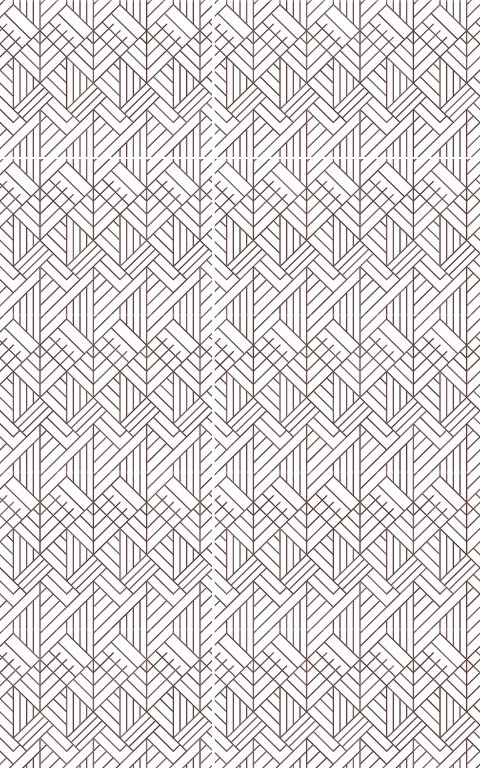
This pattern is drawn by a WebGL 1 fragment shader. Its source:

```glsl
precision highp float;
// Line-art tiling of hatched bars, chevrons and hexagons on white paper.
// Every part is a fan of straight strokes, wrapped on a 4 x 12 unit cell;
// strokes vary slightly in strength, and pale seams interrupt the lines.
uniform vec2 u_resolution;

const vec2 CELL = vec2(4.0, 12.0);        // repeat size in grid units
const vec2 REPEATS = vec2(9.0, 4.886);    // repeats across and down
const vec2 OFFSET = vec2(-1.0, -24.35);   // grid shift from the top left
const float LINE_WIDTH = 0.096;           // in grid units
const vec3 PAPER = vec3(0.992);
const vec3 INK = vec3(0.29, 0.20, 0.18);
const vec3 ROSY_INK = vec3(0.42, 0.23, 0.29);
const float FADE = 0.22;                  // strength lost by a weak stroke
const float SEAM_X = 15.0;
const float SEAM_Y = -0.29;
const float SEAM_WIDTH = 0.20;
const float MAIN_SEAM_ROW = -1.0;

float ink = 0.0;   // strongest stroke coverage so far
float pixel;       // one pixel in grid units

float hash(vec2 p) {
  vec3 q = fract(vec3(p.xyx) * 0.1031);
  q += dot(q, q.yzx + 33.33);
  return fract((q.x + q.y) * q.z);
}

// One stroke from a to b, repeated in every cell
void stroke(vec2 p, vec2 a, vec2 b) {
  vec2 middle = 0.5 * (a + b);
  vec2 halfSpan = 0.5 * (b - a);
  vec2 q = p - middle;
  vec2 id = floor(q / CELL + 0.5);
  q -= id * CELL;
  float t = clamp(dot(q, halfSpan) / dot(halfSpan, halfSpan), -1.0, 1.0);
  float d = length(q - t * halfSpan) - 0.5 * LINE_WIDTH;
  float cover = 1.0 - smoothstep(-0.6 * pixel, 0.6 * pixel, d);
  float strength = 1.0 - FADE * hash(id * 7.0 + floor(middle * 6.0) + 50.0);
  ink = max(ink, cover * strength);
}

// A fan of strokes whose two ends advance by stepA and stepB
void hatch(vec2 p, float count, vec2 a, vec2 stepA, vec2 b, vec2 stepB) {
  for (int i = 0; i < 4; i++) {
    float k = float(i);
    if (k < count) stroke(p, a + k * stepA, b + k * stepB);
  }
}

void drawUpperBars(vec2 p) {
  vec2 across = vec2(-2.0, 2.0);
  hatch(p, 4.0, vec2(0.0), across / 3.0, vec2(2.0), across / 3.0);
  hatch(p, 3.0, vec2(4.0, 0.0), across, vec2(2.0), across);
}

void drawChevrons(vec2 p) {
  vec2 down = vec2(0.0, 1.0);
  hatch(p, 4.0, vec2(2.0, 3.0), down, vec2(1.5, 2.5), vec2(-0.5, 0.5));
  hatch(p, 4.0, vec2(2.0, 3.0), down, vec2(3.5, 1.5), vec2(0.5));
  stroke(p, vec2(2.0), vec2(2.5));
  stroke(p, vec2(2.0, -4.0), vec2(2.0, 6.0));
}

void drawSplitDiamonds(vec2 p) {
  hatch(p, 4.0, vec2(0.0, 5.0), vec2(0.0, 1.0),
        vec2(-0.5, 4.5), vec2(-0.5, 0.5));
  hatch(p, 4.0, vec2(0.0, 4.0), vec2(0.5),
        vec2(0.0, 8.0), vec2(0.5, -0.5));
}

void drawLowerBars(vec2 p) {
  hatch(p, 4.0, vec2(0.0, 8.0), vec2(1.0 / 3.0),
        vec2(2.0, 6.0), vec2(1.0 / 3.0));
  stroke(p, vec2(-2.0, 6.0), vec2(1.0, 9.0));
  // Small nested corners below the bars
  vec2 down = vec2(0.0, 1.0);
  hatch(p, 2.0, vec2(0.0, 9.0), down, vec2(-1.5, 7.5), vec2(-0.5, 0.5));
  hatch(p, 2.0, vec2(0.0, 9.0), down, vec2(0.5, 8.5), vec2(0.5));
}

void drawHexagons(vec2 p) {
  hatch(p, 4.0, vec2(2.0, -3.0), vec2(0.0, 1.0),
        vec2(2.5, -3.5), vec2(0.5));
  stroke(p, vec2(2.0, 1.0), vec2(6.0, -3.0));
  hatch(p, 4.0, vec2(0.0, -1.0), vec2(0.5, -0.5), vec2(0.0), vec2(0.5));
}

// Share of ink removed by the seams
float seamGap(vec2 p) {
  float row = floor((p.y - SEAM_Y) / CELL.y + 0.5);
  float dy = abs(p.y - SEAM_Y - row * CELL.y) - 0.4 * SEAM_WIDTH;
  float dx = abs(p.x - SEAM_X) - 0.5 * SEAM_WIDTH;
  float weight = abs(row - MAIN_SEAM_ROW) < 0.5 ? 1.0 : 0.25;
  float level = 1.0 - smoothstep(-0.5 * pixel, 0.5 * pixel, dy);
  float upright = 1.0 - smoothstep(-0.5 * pixel, 0.5 * pixel, dx);
  return max(level * weight, upright);
}

void main() {
  vec2 uv = gl_FragCoord.xy / u_resolution;
  vec2 p = vec2(uv.x, 1.0 - uv.y) * CELL * REPEATS + OFFSET;
  pixel = CELL.x * REPEATS.x / u_resolution.x;

  drawUpperBars(p);
  drawChevrons(p);
  drawSplitDiamonds(p);
  drawLowerBars(p);
  drawHexagons(p);

  float rosy = 0.35 * hash(floor(p / vec2(2.0, 4.0)) + 90.0);
  vec3 lineColor = mix(INK, ROSY_INK, rosy);
  gl_FragColor = vec4(mix(PAPER, lineColor, ink * (1.0 - seamGap(p))), 1.0);
}
```
